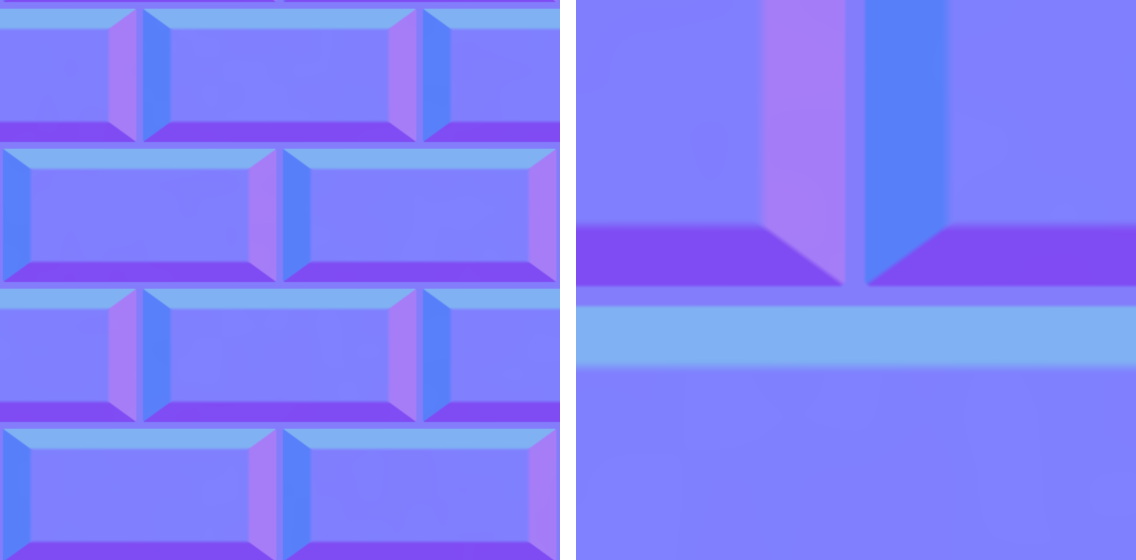
Left, the full canvas; right, a detail of the centre.
Give the GLSL for this texture map, as a WebGL 1 fragment shader.

```glsl
precision highp float;

uniform vec2 u_resolution;

#define GRID vec2(2.0, 4.0)
#define BRICK_HALF vec2(0.2441, 0.1190)
#define BEVEL vec2(0.0495, 0.0360)
#define SHIFT vec2(-0.0006, -0.0096)
#define CORNER 0.004
#define EDGE_SOFT 0.0016
#define RIDGE_SOFT 0.0048
#define MITRE_SOFT 0.0022
#define SLOPE 0.40
#define WEAR 0.007
#define TINT 0.008

float hash(vec2 p) {
  return fract(sin(dot(p, vec2(127.1, 311.7))) * 43758.5453);
}

// Value noise that wraps after period cells
float wrapNoise(vec2 p, vec2 period) {
  vec2 cell = floor(p);
  vec2 f = fract(p);
  f = f * f * (3.0 - 2.0 * f);
  vec2 a = mod(cell, period);
  vec2 b = mod(cell + 1.0, period);
  return mix(mix(hash(a), hash(vec2(b.x, a.y)), f.x),
             mix(hash(vec2(a.x, b.y)), hash(b), f.x), f.y);
}

float roundedBox(vec2 p, vec2 halfSize, float radius) {
  vec2 d = abs(p) - halfSize + radius;
  return length(max(d, 0.0)) + min(max(d.x, d.y), 0.0) - radius;
}

void main() {
  vec2 uv = gl_FragCoord.xy / u_resolution;
  float pixel = 1.0 / min(u_resolution.x, u_resolution.y);

  // Running bond: odd rows move by half a brick
  vec2 grid = (uv - SHIFT) * GRID;
  grid.x += 0.5 * mod(floor(grid.y), 2.0);
  vec2 brick = mod(floor(grid), GRID);
  vec2 p = (fract(grid) - 0.5) / GRID;

  // Masks for brick outline, bevel ridge and mitred corners
  float edgeSoft = max(EDGE_SOFT, 0.7 * pixel);
  float ridgeSoft = max(RIDGE_SOFT, 0.7 * pixel);
  float mitreSoft = max(MITRE_SOFT, 0.7 * pixel);
  float outline = roundedBox(p, BRICK_HALF, CORNER);
  float inBrick = 1.0 - smoothstep(-edgeSoft, edgeSoft, outline);
  vec2 inset = BRICK_HALF - abs(p);
  vec2 fromRidge = inset - BEVEL;
  float onBevel = 1.0 - smoothstep(-ridgeSoft, ridgeSoft, min(fromRidge.x, fromRidge.y));
  vec2 depth = inset / BEVEL;
  float mitre = (depth.x - depth.y) / length(1.0 / BEVEL);
  float horizontal = smoothstep(-mitreSoft, mitreSoft, mitre);

  // Encoded normals of the bevels, face and joint
  vec3 sideBevel = p.x < 0.0 ? vec3(0.345, 0.50, 0.98) : vec3(0.65, 0.49, 0.97);
  vec3 levelBevel = vec3(0.50, 0.495 + 0.5 * SLOPE * sign(p.y), 0.952);
  vec3 face = vec3(0.502, 0.498, 0.995);
  vec3 joint = vec3(0.512, 0.49, 0.985);

  // Faint unevenness and a slight tint for each brick
  float wear = wrapNoise(uv * 24.0, vec2(24.0)) + wrapNoise(uv * 8.0, vec2(8.0)) - 1.0;
  float tint = TINT * (hash(brick + 3.0) - 0.5);
  face.xy += vec2(0.6, -1.0) * (WEAR * wear + tint);

  vec3 bevel = mix(sideBevel, levelBevel, horizontal);
  bevel.xy += 0.5 * WEAR * wear;
  vec3 color = mix(joint, mix(face, bevel, onBevel), inBrick);
  gl_FragColor = vec4(color, 1.0);
}
```
